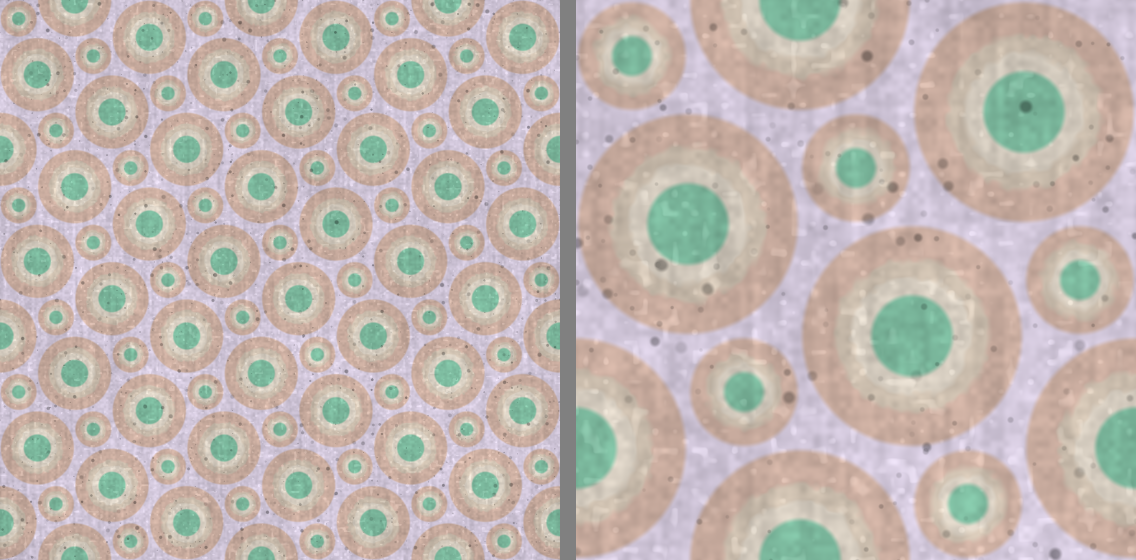
Left, the full canvas; right, a detail of the centre.
Write a Shadertoy shader that draws this pattern.

```glsl
float hash(vec2 p) {
    return fract(sin(dot(p, vec2(127.1, 311.7))) * 43758.5453);
}

// Value noise on a whole number of cells, wrapping at the canvas edges
float noise(vec2 uv, vec2 cells) {
    vec2 p = uv * cells, i = floor(p), f = fract(p);
    f = f * f * (3.0 - 2.0 * f);
    vec2 a = mod(i, cells), b = mod(i + 1.0, cells);
    return mix(mix(hash(a), hash(vec2(b.x, a.y)), f.x),
               mix(hash(vec2(a.x, b.y)), hash(b), f.x), f.y);
}

// Sparse dark dots, at most one in each cell
float specks(vec2 uv, float cells, float share) {
    vec2 p = uv * cells, id = mod(floor(p), cells);
    vec2 centre = 0.3 + 0.4 * vec2(hash(id + 3.7), hash(id + 9.2));
    float radius = mix(0.1, 0.26, hash(id + 5.1));
    float dotMask = 1.0 - smoothstep(radius * 0.5, radius + 0.08, length(fract(p) - centre));
    return dotMask * step(hash(id + 1.3), share) * mix(0.3, 1.0, hash(id + 7.9));
}

// Coverage of a disc with a soft rim
float disc(float dist, float radius, float soft) {
    return 1.0 - smoothstep(radius - soft, radius + soft, dist);
}

void mainImage(out vec4 fragColor, in vec2 fragCoord) {
    vec2 uv = fragCoord / iResolution.xy;

    // Tilted square lattice: large discs on its corners, small ones in its cells
    vec2 p = uv * 15.0 - vec2(0.0, 1.0);
    vec2 lattice = vec2(2.0 * p.x - p.y, p.x + 2.0 * p.y) / 5.0;
    float large = length(fract(lattice + 0.5) - 0.5) * sqrt(5.0);
    float small = length(fract(lattice) - 0.5) * sqrt(5.0);
    bool isLarge = large - 0.98 < small - 0.48;
    float radius = isLarge ? 0.98 : 0.48;
    float dist = isLarge ? large : small;

    // Paper and cloth texture
    float grain = noise(uv, vec2(256.0)) - 0.5;
    float mottle = noise(uv + 0.37, vec2(130.0, 110.0)) - 0.5;
    float fibre = noise(uv, vec2(220.0, 22.0)) - 0.5;
    float thread = noise(uv + 0.61, vec2(110.0, 7.0)) - 0.5;
    float weft = noise(uv, vec2(36.0, 190.0)) - 0.5;
    float stain = noise(uv, vec2(7.0, 6.0)) + 0.6 * noise(uv, vec2(19.0, 15.0)) - 0.8;

    // Concentric rings, the inner ones with worn rims
    float worn = dist + 0.05 * (grain + mottle);
    vec3 col = vec3(0.81, 0.77, 0.845);
    col = mix(col, vec3(0.775, 0.663, 0.612), disc(dist, radius, 0.03));
    col = mix(col, vec3(0.785, 0.732, 0.67), disc(worn, radius * 0.7, 0.035));
    col = mix(col, vec3(0.83, 0.795, 0.745), disc(worn, radius * 0.54, 0.03));
    col = mix(col, vec3(0.475, 0.71, 0.605), disc(dist, radius * 0.37, 0.03));

    // Shade with the texture, then add the specks
    col *= 1.0 + 0.09 * grain + 0.07 * mottle + 0.09 * fibre
               + 0.05 * thread + 0.05 * weft + 0.05 * stain;
    float dirt = specks(uv, 64.0, 0.09) + 0.6 * specks(uv + 0.23, 120.0, 0.06);
    col *= 1.0 - 0.34 * min(dirt, 1.0);
    col += 0.07 * smoothstep(0.72, 0.95, noise(uv + 0.19, vec2(170.0)));
    fragColor = vec4(col, 1.0);
}
```
